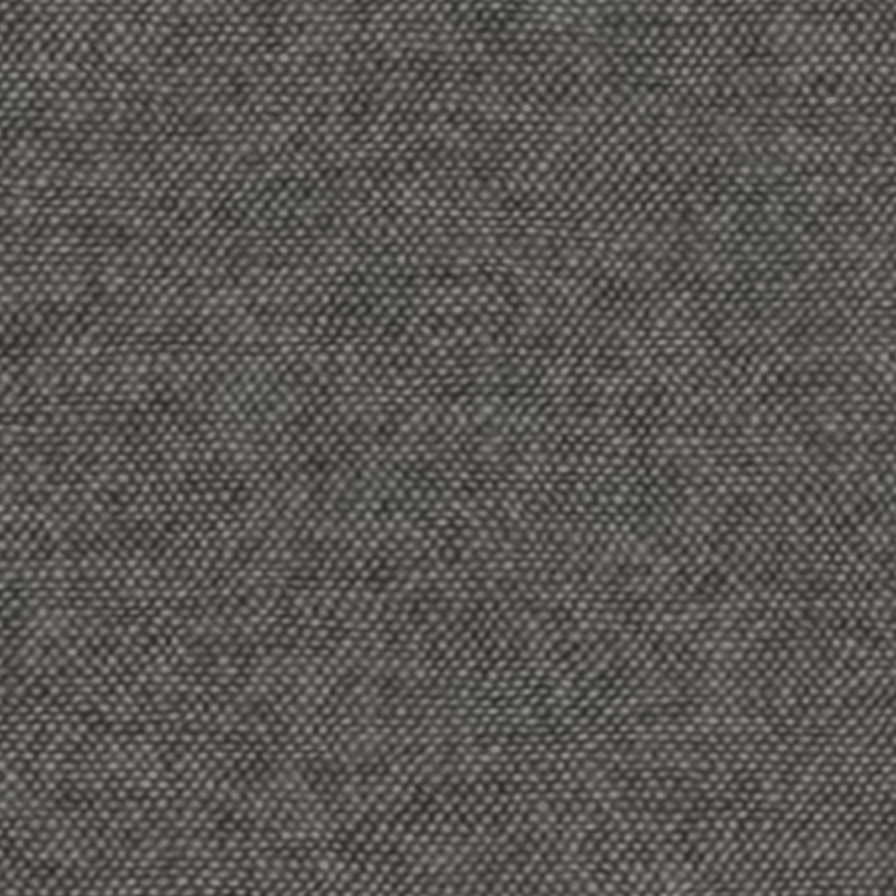
Reproduce this texture procedurally as a three.js fragment shader.

```glsl
// Plain woven grey-brown cloth with staggered rows of small uneven stitches.
varying vec2 vUv;

const float TAU = 6.2831853;

float hash(vec2 p) {
  vec3 q = fract(vec3(p.xyx) * 0.1031);
  q += dot(q, q.yzx + 33.33);
  return fract((q.x + q.y) * q.z);
}

// Smooth value noise, centred on zero
float noise(vec2 p) {
  vec2 i = floor(p);
  vec2 f = fract(p);
  f = f * f * (3.0 - 2.0 * f);
  float low = mix(hash(i), hash(i + vec2(1.0, 0.0)), f.x);
  float high = mix(hash(i + vec2(0.0, 1.0)), hash(i + vec2(1.0, 1.0)), f.x);
  return mix(low, high, f.y) - 0.5;
}

void main() {
  // Thread coordinates: 57 crossings across, 46 down; rows stay nearly level
  vec2 thread = vUv * vec2(57.0, 46.0);
  thread.x += 0.7 * noise(vUv * vec2(7.0, 8.0) + 11.0)
            + 0.38 * noise(vUv * vec2(34.0, 48.0) + 70.0);
  thread.y += 0.4 * noise(vUv * vec2(4.0, 7.0) + 37.0)
            + 0.22 * noise(vUv * vec2(20.0, 46.0) + 90.0);

  // Staggered bumps arise where the two diagonals meet
  vec2 diagonal = vec2(thread.x + thread.y, thread.x - thread.y);
  vec2 wave = cos(TAU * diagonal);
  float lean = 0.56 + 0.16 * noise(vUv * 9.0 + 53.0);
  float weave = mix(wave.x, wave.y, lean);
  float relief = 0.44 + 0.22 * noise(vUv * 22.0 + 19.0);
  float tone = 0.51 + relief * weave;

  // Dark gaps between rows flatten the bumps
  float gap = 0.14 + 0.16 * noise(vec2(vUv.x * 12.0, thread.y) + 150.0);
  tone += gap * cos(2.0 * TAU * thread.y);

  // Each bump and each thread has its own brightness
  tone += 0.34 * noise(diagonal + 130.0);
  tone += 0.18 * noise(vec2(thread.x * 0.25, thread.y * 2.0) + 210.0);
  tone += 0.1 * noise(vec2(thread.x * 2.0, thread.y * 0.3) + 310.0);

  // Fine fibres
  tone += 0.34 * noise(vUv * vec2(170.0, 180.0) + 7.0);

  vec3 shadow = vec3(0.21, 0.20, 0.18);
  vec3 highlight = vec3(0.49, 0.47, 0.46);
  vec3 cloth = mix(shadow, highlight, clamp(tone, -0.25, 1.3));

  // Faint cool green patches
  float patches = smoothstep(0.1, 0.45, noise(vUv * vec2(7.0, 9.0) + 61.0));
  cloth += patches * vec3(-0.012, 0.001, -0.003);

  gl_FragColor = vec4(cloth, 1.0);
}
```
